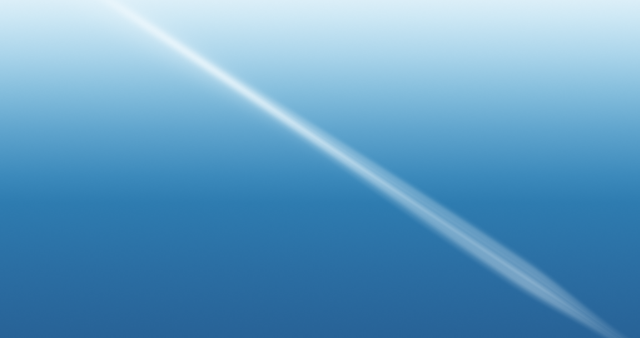
Give the GLSL for this background, as a Shadertoy shader.

```glsl
// A slanted beam of pale light crossing a blue gradient that brightens upward.

// Beam: end points in units of canvas height
const vec2 BEAM_START = vec2(0.322, 1.0);
const vec2 BEAM_END = vec2(1.822, 0.0);
const vec3 BEAM_COLOR = vec3(0.91, 0.96, 0.985);
const float CORE_STRENGTH = 0.66;
const float HALO_STRENGTH = 0.30;
const float BODY_STRENGTH = 0.27;
const float RIM_STRENGTH = 0.14;
const float FIBER_DENSITY = 150.0;
const float FIBER_CONTRAST = 0.30;
const float GRAIN = 0.004;

// Backdrop: colours from bottom to top and their heights
const int STOPS = 9;
const float HEIGHTS[STOPS] = float[](0.0, 0.2, 0.40, 0.48, 0.615, 0.73, 0.84, 0.95, 1.0);
const vec3 COLORS[STOPS] = vec3[](
    vec3(0.155, 0.385, 0.590), vec3(0.167, 0.430, 0.637),
    vec3(0.180, 0.485, 0.690), vec3(0.235, 0.540, 0.735),
    vec3(0.375, 0.645, 0.805), vec3(0.520, 0.745, 0.865),
    vec3(0.670, 0.835, 0.920), vec3(0.805, 0.910, 0.960),
    vec3(0.860, 0.935, 0.972));

float hash(vec2 p) {
    return fract(sin(dot(p, vec2(12.9898, 78.233))) * 43758.5453);
}

float noise(float x) {
    float cell = floor(x);
    float f = fract(x);
    return mix(hash(vec2(cell, 1.0)), hash(vec2(cell + 1.0, 1.0)), f * f * (3.0 - 2.0 * f));
}

float gauss(float x, float width) {
    float k = x / width;
    return exp(-k * k);
}

vec3 backdrop(float y) {
    vec3 color = COLORS[0];
    for (int i = 1; i < STOPS; i++) {
        float blend = clamp((y - HEIGHTS[i - 1]) / (HEIGHTS[i] - HEIGHTS[i - 1]), 0.0, 1.0);
        color = mix(color, COLORS[i], blend);
    }
    return color;
}

// Opacity of the beam: "along" runs from 0 to 1, "across" is positive above it
float beam(float along, float across) {
    float t = clamp(along, 0.0, 1.0);
    float tail = 1.0 - smoothstep(0.82, 1.03, along);

    // Bright core and the soft halo near the upper end
    float core = gauss(across, mix(0.017, 0.013, t));
    core *= CORE_STRENGTH * mix(1.0, 0.27, smoothstep(0.12, 0.72, t)) * mix(0.3, 1.0, tail);
    float halo = gauss(across + 0.012, mix(0.055, 0.028, smoothstep(0.0, 0.4, t)));
    halo *= HALO_STRENGTH * (1.0 - smoothstep(0.05, 0.65, t));

    // Fibrous body, widest past the middle and tapering at the lower end
    float spread = mix(0.022, 0.040, smoothstep(0.15, 0.75, t));
    spread *= mix(1.0, 0.5, smoothstep(0.8, 1.0, t));
    float lane = across / spread;
    float body = 1.0 - smoothstep(0.45, 1.35, abs(lane - 0.08));
    float fibers = noise(lane * FIBER_DENSITY * 0.04 + 20.0);
    body *= BODY_STRENGTH * smoothstep(0.12, 0.6, t) * mix(0.25, 1.0, tail);
    body *= 1.0 + FIBER_CONTRAST * (fibers - 0.5);

    // Faint rims on both sides
    float upperRim = gauss(across - 0.84 * spread, 0.009) * smoothstep(0.2, 0.42, t);
    float lowerRim = gauss(across + 0.60 * spread, 0.010) * smoothstep(0.5, 0.8, t);
    float rims = RIM_STRENGTH * tail * (0.7 * upperRim + 0.8 * lowerRim);

    return clamp(core + halo + body + rims, 0.0, 1.0);
}

void mainImage(out vec4 fragColor, in vec2 fragCoord) {
    vec2 p = fragCoord / iResolution.y;
    vec2 span = BEAM_END - BEAM_START;
    vec2 dir = normalize(span);
    vec2 offset = p - BEAM_START;
    float along = dot(offset, dir) / length(span);
    float across = dot(offset, vec2(-dir.y, dir.x));

    vec3 color = mix(backdrop(p.y), BEAM_COLOR, beam(along, across));
    color += GRAIN * (hash(floor(p * 270.0)) - 0.5);
    fragColor = vec4(color, 1.0);
}
```
